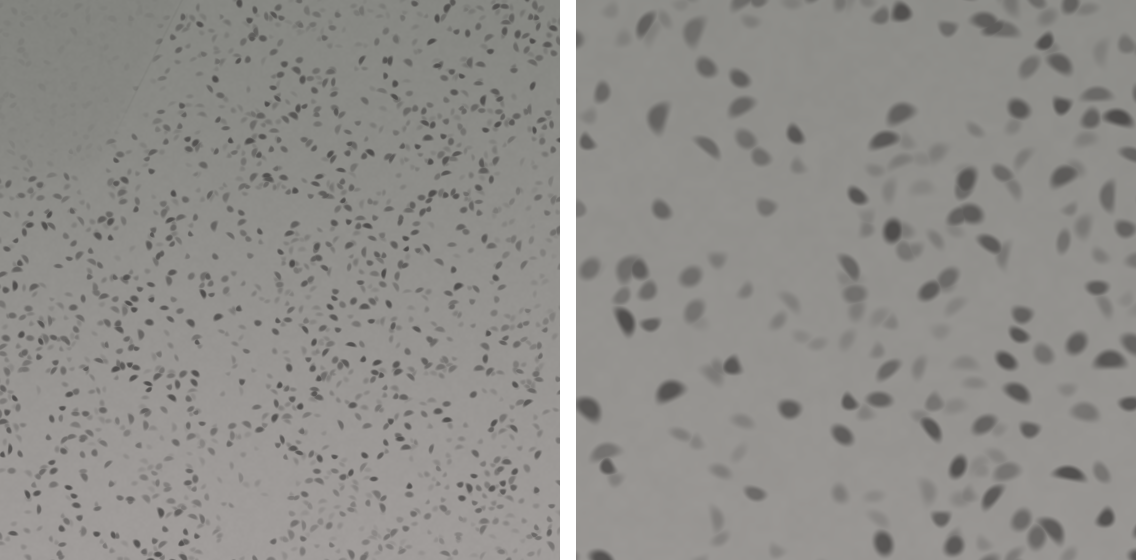
Left, the full canvas; right, a detail of the centre.
Reproduce this texture procedurally as a three.js fragment shader.

```glsl
// Pale grey speckled sheet with soft dark flecks, uneven light and a faded corner.
varying vec2 vUv;

const vec3 LIGHT_GREY = vec3(0.632, 0.616, 0.608);
const vec3 SHADE_GREY = vec3(0.522, 0.526, 0.507);
const vec3 FLECK_GREY = vec3(0.285, 0.278, 0.275);

// Sine-free hashes
float hash1(vec2 p) {
  vec3 q = fract(vec3(p.xyx) * 0.1031);
  q += dot(q, q.yzx + 33.33);
  return fract((q.x + q.y) * q.z);
}

vec2 hash2(vec2 p) {
  return vec2(hash1(p + 17.3), hash1(p + 71.9));
}

// Smooth value noise, 0 to 1
float noise(vec2 p) {
  vec2 i = floor(p);
  vec2 f = fract(p);
  vec2 u = f * f * (3.0 - 2.0 * f);
  float low = mix(hash1(i), hash1(i + vec2(1.0, 0.0)), u.x);
  float high = mix(hash1(i + vec2(0.0, 1.0)), hash1(i + vec2(1.0)), u.x);
  return mix(low, high, u.y);
}

// Signed horizontal distance to the slanted crease
float creaseOffset(vec2 p) {
  return p.x - 0.325 + 0.5 * (1.0 - p.y);
}

// 1 inside the faded upper left corner, 0 elsewhere
float fadedCorner(vec2 p) {
  float leftOfCrease = 1.0 - smoothstep(-0.03, 0.02, creaseOffset(p));
  float aboveEdge = smoothstep(0.64, 0.76, p.y + 0.05 * (noise(p * 9.0) - 0.5));
  return leftOfCrease * aboveEdge;
}

// One bent, soft-edged oval fleck
float fleck(vec2 d, float angle, vec2 radii, float bend, float softness) {
  float c = cos(angle);
  float s = sin(angle);
  vec2 q = vec2(c * d.x + s * d.y, c * d.y - s * d.x) / radii;
  q.y += bend * (q.x * q.x - 0.4);
  return 1.0 - smoothstep(1.0 - softness, 1.0 + softness, length(q));
}

// Chance of a fleck: high along wandering chains, low in the gaps between
float chainDensity(vec2 p, float seed) {
  float ridge = abs(noise(p * 13.0 + seed) - 0.5);
  return mix(0.74, 0.13, smoothstep(0.04, 0.30, ridge));
}

// Scattered flecks on a jittered grid
float fleckLayer(vec2 p, float cells, float size, float share, float softness, float seed) {
  vec2 home = floor(p * cells);
  float cover = 0.0;
  for (int y = -1; y <= 1; y++) {
    for (int x = -1; x <= 1; x++) {
      vec2 cell = home + vec2(float(x), float(y));
      vec2 key = cell + seed;
      vec2 centre = (cell + hash2(key)) / cells;
      vec2 shape = hash2(key + 131.0);
      vec2 mood = hash2(key + 257.0);
      float present = step(hash1(key + 389.0), share * chainDensity(centre, seed));
      float tilt = mix(-0.45, 0.6, smoothstep(0.1, 0.9, 0.5 * (centre.x + centre.y)));
      float angle = tilt + 2.6 * (mood.x - 0.5);
      vec2 radii = size * vec2(mix(0.75, 1.35, shape.x), mix(0.55, 0.82, shape.y));
      float ink = mix(0.4, 1.0, mood.y);
      float bend = 0.9 * (shape.x - 0.5);
      cover = max(cover, present * ink * fleck(p - centre, angle, radii, bend, softness));
    }
  }
  return cover;
}

// Uneven light from a warm lower edge to a cool upper left
vec3 sheetColour(vec2 p) {
  float shade = smoothstep(-0.15, 1.12, p.y + 0.10 * (0.5 - p.x) * p.y);
  shade += 0.08 * (noise(p * 3.0 + 5.0) - 0.5);
  vec3 colour = mix(LIGHT_GREY, SHADE_GREY, shade);
  return colour - 0.012 * fadedCorner(p);
}

void main() {
  vec2 p = vUv;
  vec3 colour = sheetColour(p);

  // Crease along the faded corner
  float crease = 1.0 - smoothstep(0.0, 0.004, abs(creaseOffset(p)));
  colour -= 0.02 * crease * smoothstep(0.72, 0.85, p.y);

  // Flecks, paler in the corner and in worn patches
  float wear = mix(0.62, 1.0, smoothstep(0.25, 0.55, noise(p * 5.0 + 40.0)));
  float visible = wear * mix(1.0, 0.16, fadedCorner(p));
  float bold = fleckLayer(p, 46.0, 0.0066, 1.0, 0.48, 11.0);
  float faint = fleckLayer(p, 54.0, 0.0054, 0.75, 0.7, 97.0);
  float ink = max(0.92 * bold, 0.36 * faint) * visible;
  colour = mix(colour, FLECK_GREY, ink);

  // Fine soft grain
  float grain = noise(p * 210.0) + noise(p * 95.0 + 30.0) - 1.0;
  colour += 0.009 * grain;

  gl_FragColor = vec4(colour, 1.0);
}
```
